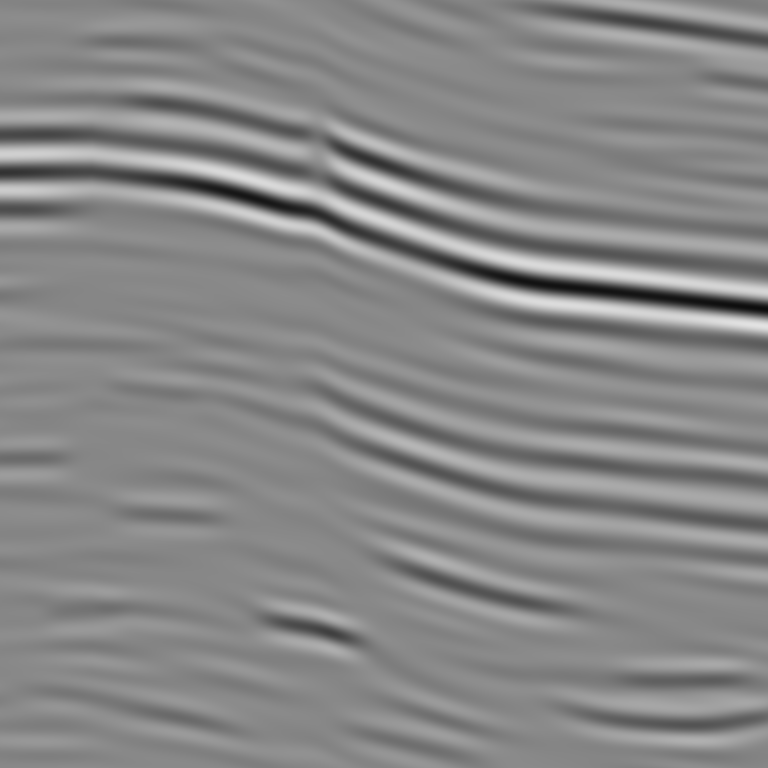
A Shadertoy shader for this texture:

```glsl
float bump(float x, float centre, float width) {
    float u = (x - centre) / width;
    return exp(-u * u);
}

// Flat-topped window with soft ends
float window(float x, float a, float b, float soft) {
    return smoothstep(a - soft, a + soft, x) * (1.0 - smoothstep(b - soft, b + soft, x));
}

// Dark trough with bright side lobes
float wavelet(float t) {
    return -cos(6.2832 * t / 0.0505) * bump(t, 0.0, 0.033);
}

// Depth of the main reflector across the section
float horizon(float x) {
    return 0.225 + 0.11 * max(x - 0.12, 0.0)
         + 0.081 * smoothstep(0.215, 0.725, x)
         - 0.006 * bump(x, 0.412, 0.03);
}

// Short isolated reflector with its own dip and curvature
float patchReflector(vec2 p, vec2 centre, float halfLength, float dip, float bend) {
    vec2 e = p - centre;
    float u = e.x / halfLength;
    return exp(-u * u * u * u) * wavelet((e.y - dip * e.x - bend * e.x * e.x) * 1.08);
}

vec3 hash3(vec2 c) {
    vec3 k = vec3(dot(c, vec2(127.1, 311.7)), dot(c, vec2(269.5, 183.3)), dot(c, vec2(419.2, 371.9)));
    return fract(sin(k) * 43758.5);
}

// Cellular noise: one faint, elongated wavelet scattered in each cell
float faintLayers(vec2 p) {
    vec2 size = vec2(0.13, 0.042);
    vec2 cell = floor(p / size);
    float sum = 0.0;
    for (int j = -2; j <= 2; j++) {
        for (int i = -2; i <= 2; i++) {
            vec2 id = cell + vec2(i, j);
            vec3 h = hash3(id);
            vec2 e = p - (id + h.xy) * size;
            e.y -= 0.1 * (h.x - 0.5) * e.x;
            sum += (h.z * 2.0 - 1.0) * bump(e.x, 0.0, 0.085)
                 * cos(e.y * 6.2832 / 0.046) * bump(e.y, 0.0, 0.026);
        }
    }
    return sum;
}

void mainImage(out vec4 fragColor, in vec2 fragCoord) {
    vec2 p = fragCoord / iResolution.xy;
    p.y = 1.0 - p.y;
    float x = p.x;
    float t = p.y - horizon(x);

    // Main package of parallel reflectors, broken by a small fault
    float fault = 1.0 - 0.6 * bump(x, 0.415, 0.018);
    float v = wavelet(t) * (0.54 + 0.48 * bump(x, 0.31, 0.13) + 0.5 * smoothstep(0.52, 0.68, x));
    v += wavelet(t + 0.0505) * fault
       * (0.36 + 0.24 * (1.0 - smoothstep(0.05, 0.16, x)) + 0.2 * bump(x, 0.5, 0.09));
    v += wavelet(t + 0.1) * fault
       * (0.42 * smoothstep(0.13, 0.22, x) + 0.36 * bump(x, 0.48, 0.08) - 0.18 * smoothstep(0.58, 0.72, x));
    v += wavelet(t - 0.049) * (0.45 * (1.0 - smoothstep(0.03, 0.15, x)) + 0.28 * smoothstep(0.5, 0.72, x));
    v += wavelet(t - 0.1) * 0.14 * smoothstep(0.65, 0.8, x);

    // Deeper conformable layers
    float east = smoothstep(0.36, 0.54, x);
    v += wavelet(t - 0.18) * 0.14 * east;
    v += wavelet(t - 0.228) * 0.24 * smoothstep(0.36, 0.44, x);
    v += wavelet(t - 0.278) * (0.12 * smoothstep(0.28, 0.4, x) + 0.32 * east - 0.14 * smoothstep(0.72, 0.82, x));
    v += wavelet(t - 0.327) * 0.13 * east;
    v += wavelet(t - 0.417) * 0.48 * window(x, 0.51, 0.73, 0.06);

    // Dipping reflectors at the top
    v += 0.56 * patchReflector(p, vec2(0.9, 0.039), 0.23, 0.14, 0.0);
    v += 0.3 * patchReflector(p, vec2(0.98, 0.106), 0.07, 0.12, 0.0);
    v += 0.2 * patchReflector(p, vec2(0.92, 0.23), 0.14, 0.13, 0.0);
    v += 0.2 * patchReflector(p, vec2(0.2, 0.053), 0.09, 0.05, 1.0);

    // Short reflectors along the left
    v += 0.18 * patchReflector(p, vec2(0.13, 0.449), 0.16, 0.03, 0.0);
    v += 0.26 * patchReflector(p, vec2(0.03, 0.597), 0.06, 0.0, 0.0);
    v += 0.22 * patchReflector(p, vec2(0.2, 0.511), 0.06, 0.12, 0.0);
    v += 0.22 * patchReflector(p, vec2(0.22, 0.672), 0.07, 0.05, 0.0);
    v += 0.2 * patchReflector(p, vec2(0.11, 0.798), 0.05, 0.0, 0.0);

    // Lower lens, bowl and dipping fragments
    v += 0.46 * patchReflector(p, vec2(0.405, 0.82), 0.07, 0.18, 0.0);
    v += 0.42 * patchReflector(p, vec2(0.885, 0.945), 0.15, 0.0, -1.0);
    v += 0.36 * patchReflector(p, vec2(0.89, 0.887), 0.085, 0.0, -0.5);
    v += 0.2 * patchReflector(p, vec2(0.18, 0.92), 0.14, 0.2, 0.3);
    v += 0.22 * patchReflector(p, vec2(0.54, 0.97), 0.09, 0.23, 0.0);

    v += 0.17 * faintLayers(vec2(x, t));

    fragColor = vec4(vec3(clamp(0.53 + 0.41 * v, 0.0, 1.0)), 1.0);
}
```
